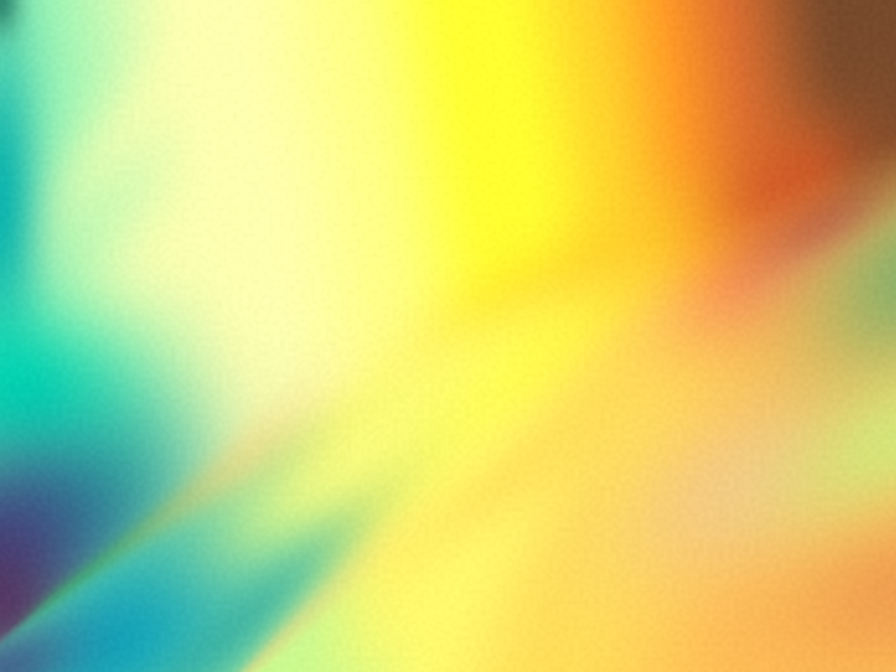
Reproduce this background procedurally as a WebGL 1 fragment shader.

```glsl
precision highp float;
uniform vec2 u_resolution;

// Upper sheet colours, left to right
const vec3 MINT = vec3(0.62, 0.96, 0.71), CREAM = vec3(1.0, 1.0, 0.69);
const vec3 LEMON = vec3(1.0, 1.0, 0.51), YELLOW = vec3(1.0, 1.0, 0.19);
const vec3 GOLD = vec3(1.0, 0.81, 0.17), ORANGE = vec3(1.0, 0.6, 0.15);
const vec3 RUST = vec3(0.87, 0.44, 0.19), BROWN = vec3(0.47, 0.29, 0.17);

// Lower sheet colours, left to right
const vec3 LIME = vec3(0.78, 0.98, 0.57), SUN = vec3(1.0, 0.98, 0.43);
const vec3 HONEY = vec3(1.0, 0.87, 0.35), APRICOT = vec3(1.0, 0.75, 0.34);

// Glow colours
const vec3 AQUA = vec3(0.06, 0.71, 0.68), TEAL = vec3(0.0, 0.84, 0.7);
const vec3 LAGOON = vec3(0.12, 0.62, 0.62), CYAN = vec3(0.07, 0.65, 0.73);
const vec3 INDIGO = vec3(0.24, 0.31, 0.53), PLUM = vec3(0.34, 0.18, 0.36);
const vec3 PINE = vec3(0.12, 0.45, 0.38), EMBER = vec3(0.83, 0.34, 0.15);
const vec3 CORAL = vec3(0.99, 0.57, 0.34), ROSE = vec3(0.76, 0.4, 0.33);
const vec3 PEACH = vec3(0.96, 0.79, 0.54), MOSS = vec3(0.55, 0.69, 0.41);
const vec3 PEAR = vec3(0.82, 0.91, 0.48), COPPER = vec3(0.94, 0.62, 0.31);
const vec3 TAN = vec3(0.93, 0.84, 0.51), LEAF = vec3(0.25, 0.64, 0.43);

const float ASPECT = 4.0 / 3.0;
const vec3 FOLD = vec3(0.045, 0.82, -0.22);    // parabola of the fold
const vec3 FOLD_DIP = vec3(1.05, 0.25, 0.06);  // place, width and depth of its sag
const vec2 FOLD_SOFT = vec2(0.012, 0.08);      // softness from left to right
const float UPPER_LEAN = 0.15, LOWER_LEAN = 0.25, LIME_LEAN = 0.35;
const float WEDGE_X = 0.37;                    // foot of the cyan wedge edge
const float GRAIN_SCALE = 130.0;
const float GRAIN = 0.023;

// Rotated elliptical Gaussian
float glow(vec2 p, vec2 centre, vec2 radius, float angle) {
  float c = cos(angle), s = sin(angle);
  vec2 d = p - centre;
  vec2 q = vec2(c * d.x + s * d.y, c * d.y - s * d.x) / radius;
  return exp(-dot(q, q));
}

// Gradient noise
float slope(vec2 cell, vec2 offset) {
  float a = 6.2832 * fract(sin(dot(cell, vec2(12.99, 78.23))) * 4375.5);
  return dot(vec2(cos(a), sin(a)), offset);
}

float noise(vec2 p) {
  vec2 i = floor(p), f = fract(p), e = vec2(1.0, 0.0);
  vec2 w = f * f * (3.0 - 2.0 * f);
  return mix(mix(slope(i, f), slope(i + e, f - e), w.x),
             mix(slope(i + e.yx, f - e.yx), slope(i + e.xx, f - e.xx), w.x), w.y);
}

vec3 upperSheet(vec2 p) {
  // Sweep from mint to brown
  float x = p.x - UPPER_LEAN * (1.0 - p.y);
  vec3 c = mix(MINT, CREAM, smoothstep(0.04, 0.3, x));
  c = mix(c, LEMON, smoothstep(0.33, 0.55, x));
  c = mix(c, YELLOW, smoothstep(0.51, 0.69, x));
  c = mix(c, GOLD, smoothstep(0.73, 0.91, x));
  c = mix(c, ORANGE, smoothstep(0.87, 1.01, x));
  c = mix(c, RUST, smoothstep(0.97, 1.1, x));
  c = mix(c, BROWN, smoothstep(1.06, 1.25, x));
  // Pale streaks, then warm shading near the fold
  c = mix(c, CREAM, 0.6 * glow(p, vec2(0.22, 0.84), vec2(0.28, 0.06), 0.85));
  c = mix(c, CREAM, 0.8 * glow(p, vec2(0.27, 0.63), vec2(0.18, 0.1), 0.5));
  c = mix(c, GOLD, 0.65 * glow(p, vec2(0.88, 0.6), vec2(0.25, 0.07), 0.5));
  c = mix(c, EMBER, 0.8 * glow(p, vec2(1.18, 0.73), vec2(0.12, 0.09), 0.4));
  // Cool left side
  c = mix(c, AQUA, glow(p, vec2(0.0, 0.7), vec2(0.06, 0.26), 0.0));
  c = mix(c, LAGOON, 0.9 * glow(p, vec2(0.1, 0.24), vec2(0.2, 0.14), 0.5));
  c = mix(c, TEAL, glow(p, vec2(0.03, 0.42), vec2(0.16, 0.12), -0.4));
  c = mix(c, INDIGO, glow(p, vec2(0.0, 0.19), vec2(0.18, 0.13), 0.5));
  c = mix(c, PLUM, 0.85 * glow(p, vec2(0.0, 0.1), vec2(0.1, 0.11), 0.6));
  return mix(c, PINE, 0.8 * glow(p, vec2(0.0, 1.0), vec2(0.03, 0.05), 0.0));
}

vec3 lowerSheet(vec2 p) {
  // Sweep from lime to apricot
  float x = p.x - LOWER_LEAN * p.y;
  vec3 c = mix(LIME, SUN, smoothstep(0.46, 0.66, p.x + LIME_LEAN * p.y));
  c = mix(c, HONEY, smoothstep(0.62, 0.82, x));
  c = mix(c, APRICOT, smoothstep(0.84, 1.1, x));
  // Alternating rays
  c = mix(c, SUN, 0.6 * glow(p, vec2(0.66, 0.14), vec2(0.2, 0.06), 0.7));
  c = mix(c, HONEY, 0.7 * glow(p, vec2(0.8, 0.32), vec2(0.24, 0.05), 0.65));
  c = mix(c, YELLOW, 0.5 * glow(p, vec2(0.8, 0.47), vec2(0.22, 0.06), 0.65));
  // Soft patches on the right
  c = mix(c, COPPER, glow(p, vec2(1.36, 0.13), vec2(0.2, 0.12), 0.3));
  c = mix(c, PEACH, 0.9 * glow(p, vec2(1.11, 0.28), vec2(0.2, 0.11), 0.5));
  c = mix(c, CORAL, 0.9 * glow(p, vec2(1.12, 0.59), vec2(0.15, 0.09), 0.6));
  c = mix(c, MOSS, glow(p, vec2(1.37, 0.59), vec2(0.18, 0.14), 0.7));
  c = mix(c, PEAR, 0.9 * glow(p, vec2(1.34, 0.35), vec2(0.19, 0.09), 0.5));
  c = mix(c, ROSE, 0.7 * glow(p, vec2(1.22, 0.67), vec2(0.11, 0.05), 0.5));
  // Cyan wedge with light and dark rays and one crisp, tan-rimmed side
  float d = p.y - (p.x - WEDGE_X);
  float soft = 0.016 + 0.15 * p.y;
  float side = smoothstep(-soft, soft, d);
  c = mix(c, CYAN, side * glow(p, vec2(0.18, 0.05), vec2(0.28, 0.17), 0.65));
  c = mix(c, LEMON, 0.65 * glow(p, vec2(0.5, 0.3), vec2(0.2, 0.06), 0.62));
  c = mix(c, LAGOON, 0.45 * side * glow(p, vec2(0.37, 0.08), vec2(0.2, 0.04), 0.75));
  c = mix(c, TAN, 0.5 * exp(-pow(d / soft, 2.0)) * (1.0 - smoothstep(0.05, 0.28, p.y)));
  return mix(c, INDIGO, 0.8 * glow(p, vec2(0.0), vec2(0.12, 0.06), 0.4));
}

void main() {
  vec2 p = gl_FragCoord.xy / u_resolution * vec2(ASPECT, 1.0);
  // Join the sheets along the curved fold
  float sag = FOLD_DIP.z * exp(-pow((p.x - FOLD_DIP.x) / FOLD_DIP.y, 2.0));
  float d = p.y - dot(FOLD, vec3(1.0, p.x, p.x * p.x)) + sag;
  float soft = mix(FOLD_SOFT.x, FOLD_SOFT.y, smoothstep(0.1, 0.75, p.x));
  vec3 color = mix(lowerSheet(p), upperSheet(p), smoothstep(-soft, soft, d));
  // Tinted fringe on the fold's lower left
  vec3 fringe = mix(LEAF, TAN, smoothstep(0.12, 0.38, p.x));
  float along = smoothstep(0.0, 0.1, p.x) * (1.0 - smoothstep(0.35, 0.55, p.x));
  color = mix(color, fringe, 0.65 * along * exp(-pow(d / (1.4 * soft), 2.0)));
  // Fine grain
  gl_FragColor = vec4(color + GRAIN * noise(p * GRAIN_SCALE), 1.0);
}
```
